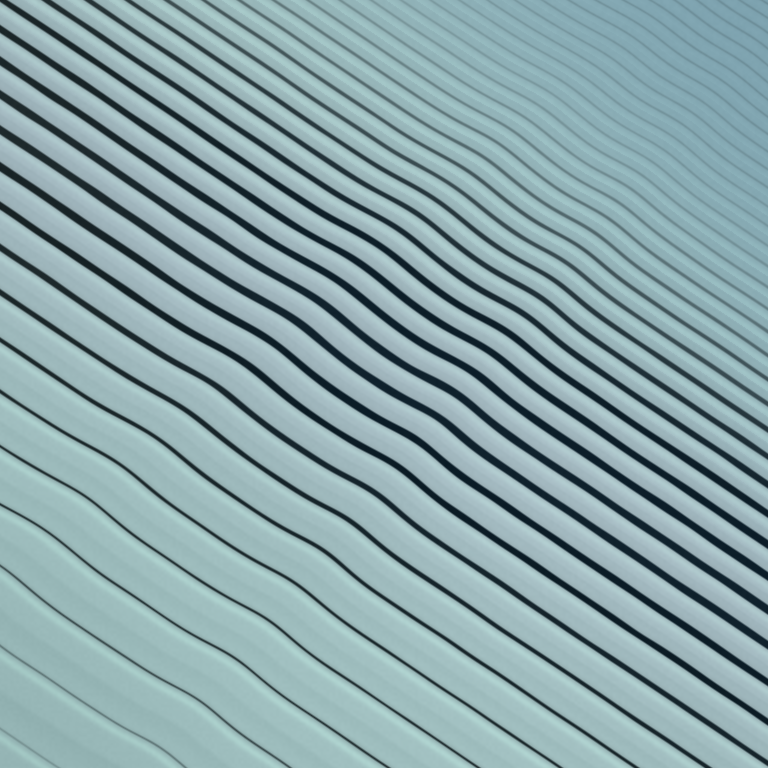
A Shadertoy shader for this pattern:

```glsl
// Dark slanted grooves on a pale teal rippled sheet, tightening toward the upper right.

float hash(vec2 p) {
    return fract(sin(dot(p, vec2(127.1, 311.7))) * 43758.5453);
}

float noise(vec2 p) {
    vec2 cell = floor(p), f = fract(p);
    f = f * f * (3.0 - 2.0 * f);
    return mix(mix(hash(cell), hash(cell + vec2(1, 0)), f.x),
               mix(hash(cell + vec2(0, 1)), hash(cell + vec2(1, 1)), f.x), f.y);
}

// Height of the groove family at p, bent by two ridges crossing the sheet.
float grooveHeight(vec2 p) {
    float height = p.y - 0.672 * p.x;
    for (int i = 0; i < 2; i++) {
        float k = float(i);
        float ridge = mix(0.735 + 0.16 * p.x, 1.22 - 0.19 * p.x, k);
        float away = (p.x + p.y - ridge) / 0.08;
        height += (0.009 - 0.001 * k) * exp(-away * away);
    }
    return height + 0.0016 * (noise(p * 17.0) - 0.5);
}

void mainImage(out vec4 fragColor, in vec2 fragCoord) {
    vec2 p = fragCoord / iResolution.xy;
    p.y = 1.0 - p.y;
    float pixel = 1.0 / iResolution.y;

    // Exponential spacing: wide at the lower left, narrow at the upper right.
    float h = grooveHeight(p);
    float density = 25.65 * exp(-1.13 * h);
    float index = 0.77 - density / 1.13;
    float id = floor(index + 0.5);
    float offset = index - id;
    float dist = 0.83 * offset / density;

    // Sheet: soft teal, bluer in the far corner, greyer between heavy grooves.
    float heavy = exp(-pow((h - 0.17 + 0.07 * p.x) / 0.27, 2.0));
    vec3 color = mix(vec3(0.63, 0.755, 0.755), vec3(0.65, 0.735, 0.765), heavy);
    float corner = smoothstep(0.15, 1.0, p.x - p.y);
    color = mix(color, vec3(0.48, 0.63, 0.69), 0.85 * corner);
    color -= 0.035 * smoothstep(0.55, 1.0, h);
    color += 0.025 * (noise(p * 3.0) - 0.5);

    // Bevel: light below each groove, slight shade above the next one.
    float relief = smoothstep(-0.65, 0.0, h);
    color += vec3(0.05, 0.07, 0.055) * relief
           * exp(-pow((dist - 0.010) / 0.005, 2.0));
    color -= 0.025 * relief * smoothstep(0.0, -0.45, offset) * smoothstep(-0.5, -0.4, offset);

    // Groove: thick through the middle band, fading at both ends.
    float halfWidth = 0.0012 + 0.0038 * heavy;
    halfWidth *= 0.92 + 0.16 * noise(vec2(p.x * 30.0, id * 7.0));
    float blur = max(0.0016, pixel);
    float groove = 1.0 - smoothstep(halfWidth - blur, halfWidth + blur, abs(dist));
    float strength = mix(0.16, 1.0, smoothstep(-0.38, 0.0, h));
    strength *= mix(1.0, 0.22, smoothstep(0.62, 0.95, h));
    strength *= 0.94 + 0.06 * hash(vec2(id, 3.0));
    vec3 ink = mix(vec3(0.10, 0.15, 0.16), vec3(0.03, 0.11, 0.16),
                   heavy * smoothstep(0.0, 0.5, p.x));
    color = mix(color, ink, groove * strength);

    // Soft dark halo and fine grain.
    color *= 1.0 - 0.13 * strength * exp(-pow(dist / (halfWidth + 0.003), 2.0));
    color += 0.012 * (noise(p * 260.0) - 0.5);
    fragColor = vec4(clamp(color, 0.0, 1.0), 1.0);
}
```
